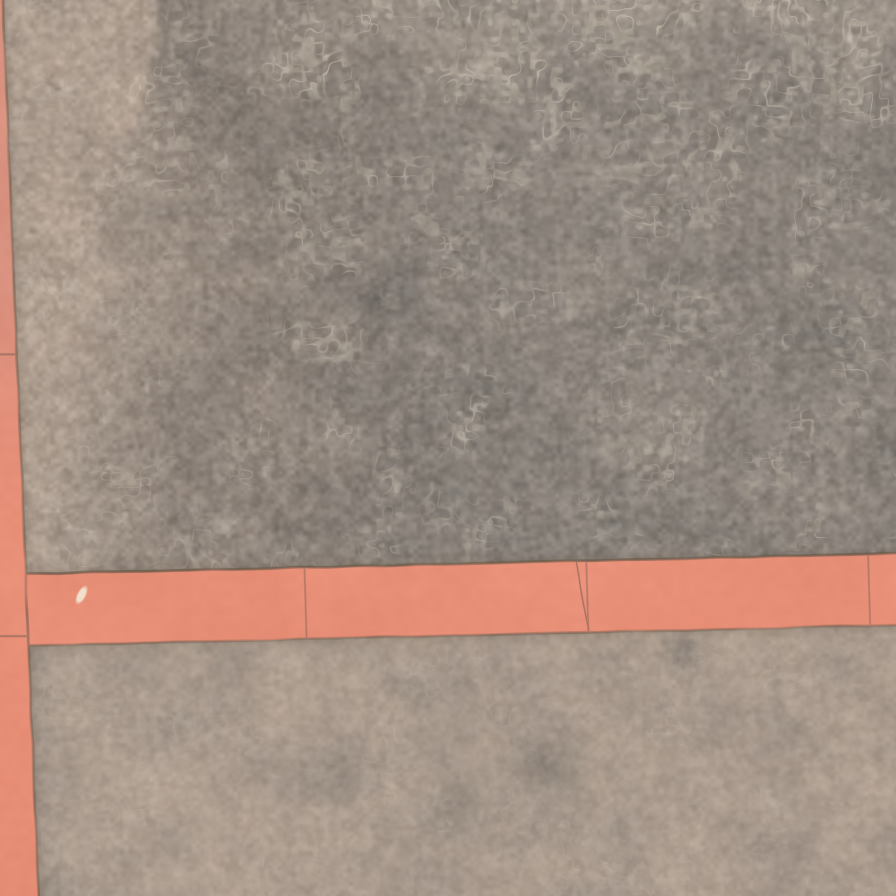
Write a Shadertoy shader that draws this texture.

```glsl
// Weathered concrete slabs divided by a leaning strip and a crossbar of terracotta tiles.
// Layered value noise stains and pits the concrete, fine ridged noise scratches it,
// and line distances shape the tiles, their joints and the dirty seams around them.

#define CONCRETE_DARK  vec3(0.530, 0.492, 0.460)
#define CONCRETE_LIGHT vec3(0.685, 0.622, 0.568)
#define PALE_DUST      vec3(0.760, 0.720, 0.660)
#define TERRACOTTA     vec3(0.910, 0.560, 0.470)
#define PINK_TILE      vec3(0.850, 0.570, 0.500)
#define SEAM           vec3(0.400, 0.340, 0.275)
#define BAR_HALF       0.0400
#define BAR_SLOPE      0.0237
#define TILE_LENGTH    0.3145
#define SEAM_WIDTH     0.0015
#define STAIN_DEPTH    0.60
#define GRAIN          0.15

float hash(vec2 p) {
    return fract(sin(dot(p, vec2(127.1, 311.7))) * 43758.545);
}

float noise(vec2 p) {
    vec2 i = floor(p), f = fract(p);
    f = f * f * (3.0 - 2.0 * f);
    return mix(mix(hash(i), hash(i + vec2(1, 0)), f.x),
               mix(hash(i + vec2(0, 1)), hash(i + vec2(1, 1)), f.x), f.y);
}

float fbm(vec2 p) {
    float sum = 0.0, amp = 0.5;
    for (int i = 0; i < 4; i++) {
        sum += amp * noise(p);
        p = mat2(1.6, 1.2, -1.2, 1.6) * p + 7.3;
        amp *= 0.5;
    }
    return sum / 0.94;
}

// Thin curved threads where the noise crosses its middle value
float threads(vec2 p) {
    return smoothstep(0.70, 1.0, 1.0 - abs(2.0 * noise(p) - 1.0));
}

// Soft elliptical spot
float spot(vec2 p, vec2 centre, vec2 radius) {
    vec2 q = (p - centre) / radius;
    return exp(-dot(q, q));
}

// Antialiased line of the given half width
float line(float d, float halfWidth, float aa) {
    return 1.0 - smoothstep(halfWidth - aa, halfWidth + aa, abs(d));
}

// Signed distance to the nearest joint of a repeating row
float joint(float x, float start) {
    return (fract((x - start) / TILE_LENGTH + 0.5) - 0.5) * TILE_LENGTH;
}

vec3 concrete(vec2 p, float barY) {
    vec2 warp = vec2(fbm(p * 14.0), fbm(p * 14.0 + 31.0)) - 0.5;
    vec2 q = p + 0.06 * warp;
    float mottle = fbm(p * 16.0 + 5.0) - 0.5;
    float fine = fbm(p * 50.0 + 1.5 * warp) - 0.5;
    float upper = step(barY, p.y);

    // Upper slab: worn tan left margin, sooty middle, dusty top
    float marginX = mix(0.09, 0.172, smoothstep(0.35, 0.9, p.y));
    float fade = mix(0.11, 0.020, smoothstep(0.72, 0.88, p.y));
    float margin = 1.0 - smoothstep(marginX - fade, marginX + fade, q.x);
    float dust = smoothstep(0.84, 1.0, q.y) * smoothstep(0.20, 0.42, q.x);
    float topLight = 0.10 + 0.74 * margin + 0.34 * dust
        + 0.14 * (1.0 - smoothstep(0.12, 0.45, q.x))
        + 0.22 * spot(q, vec2(0.77, 0.53), vec2(0.09, 0.07))
        + 0.14 * spot(q, vec2(0.57, 0.80), vec2(0.14, 0.08))
        - 0.20 * spot(q, vec2(0.22, 0.94), vec2(0.06, 0.12))
        - 0.25 * spot(q, vec2(0.43, 0.65), vec2(0.05, 0.04))
        - 0.10 * spot(q, vec2(0.55, 0.43), vec2(0.25, 0.05));

    // Lower slab: lighter, with a few dark blots
    float blots = 1.1 * spot(p + 0.02 * warp, vec2(0.763, 0.272), vec2(0.016, 0.022))
        + 0.8 * spot(q, vec2(0.60, 0.155), vec2(0.032, 0.032))
        + 0.7 * spot(q, vec2(0.385, 0.145), vec2(0.058, 0.032))
        + 0.7 * spot(q, vec2(0.505, 0.10), vec2(0.030, 0.025))
        + 0.6 * spot(q, vec2(0.49, 0.23), vec2(0.05, 0.04))
        + 0.7 * spot(q, vec2(0.64, 0.01), vec2(0.040, 0.015));
    float lowLight = 0.86 - 0.70 * blots - 0.25 * (1.0 - smoothstep(0.04, 0.09, q.x));

    float light = mix(lowLight, topLight, upper) + STAIN_DEPTH * mottle + 0.45 * fine;
    vec3 col = mix(CONCRETE_DARK, CONCRETE_LIGHT, clamp(light, -0.35, 1.12));
    col += vec3(-0.010, 0.002, 0.008) * upper * smoothstep(0.2, 0.6, q.x);

    // Dense small scratches and flecks, brightest in clusters and near the top
    float cluster = smoothstep(0.36, 0.68, fbm(p * 21.0 + 17.0) + 0.16 * dust);
    float scratch = threads(p * 100.0 + 3.0 * warp) * noise(p * 60.0 + 3.0);
    float fleck = smoothstep(0.55, 0.85, noise(p * 115.0 + 40.0));
    float wear = max(scratch, 0.6 * fleck) * cluster;
    col = mix(col, PALE_DUST, wear * mix(0.30, 0.60 + 0.30 * dust, upper));

    // Pitted grain on rotated lattices, so that no grid shows
    vec2 r = mat2(0.8, 0.6, -0.6, 0.8) * p;
    float grain = 0.55 * noise(r * 125.0) + 0.45 * noise(p * 205.0 + 2.0 * warp) - 0.5;
    return col + GRAIN * grain * mix(0.60, 1.0, upper);
}

void mainImage(out vec4 fragColor, in vec2 fragCoord) {
    vec2 p = fragCoord / iResolution.xy;
    float aa = 0.9 / min(iResolution.x, iResolution.y);
    float wobble = 0.0014 * (noise(p * 30.0) - 0.5);
    float barY = 0.3188 + BAR_SLOPE * p.x;
    float across = p.y - barY;
    float barEdge = abs(across) - BAR_HALF + wobble;
    float stripEdge = p.x - (0.043 - 0.040 * p.y) + wobble;

    // Concrete with grime gathering beside the tiles
    vec3 col = concrete(p, barY);
    float nearest = min(max(barEdge, 0.0), max(stripEdge, 0.0));
    col = mix(col, SEAM, 0.30 * exp(-nearest / 0.005));

    // Crossbar and left strip
    float bar = 1.0 - smoothstep(-aa, aa, barEdge);
    float strip = 1.0 - smoothstep(-aa, aa, stripEdge);
    float tone = 0.04 * (fbm(p * 14.0) - 0.5) + 0.015 * (noise(p * 110.0) - 0.5);
    vec3 stripCol = mix(TERRACOTTA, PINK_TILE, smoothstep(0.40, 0.75, p.y));
    col = mix(col, TERRACOTTA + tone, bar);
    col = mix(col, stripCol + tone, strip);

    // Uneven seams: strongest above the bar, fainter elsewhere
    float broken = noise(p * 38.0 + 11.0);
    float barSeam = line(barEdge, SEAM_WIDTH, aa) * (1.0 - strip)
        * mix(0.20 + 0.30 * broken, 0.50 + 0.30 * broken, step(0.0, across));
    float stripSeam = line(stripEdge, SEAM_WIDTH, aa) * (0.25 + 0.35 * broken);

    // Tile joints and one slanting crack
    float joints = 0.40 * line(joint(p.x + 0.03 * across, 0.341), 0.0010, aa);
    float crack = 0.55 * line(p.x - 0.650 + 0.18 * across + wobble, 0.0008, aa);
    float stripJoint = 0.45 * line(joint(p.y, 0.290), 0.0012, aa)
        * (1.0 - smoothstep(0.65, 0.75, p.y)) * strip;
    float tileLines = max(max(joints, crack) * bar * (1.0 - strip), stripJoint);
    col = mix(col, SEAM, max(max(barSeam, stripSeam), tileLines));

    // Small pale chip on the first tile
    vec2 chip = p - vec2(0.091, 0.336);
    chip.x -= 0.4 * chip.y;
    float chipEdge = length(chip / vec2(0.0045, 0.0085)) - 1.0;
    col = mix(col, vec3(0.95, 0.88, 0.80), 1.0 - smoothstep(-0.3, 0.4, chipEdge));

    fragColor = vec4(clamp(col, 0.0, 1.0), 1.0);
}
```
